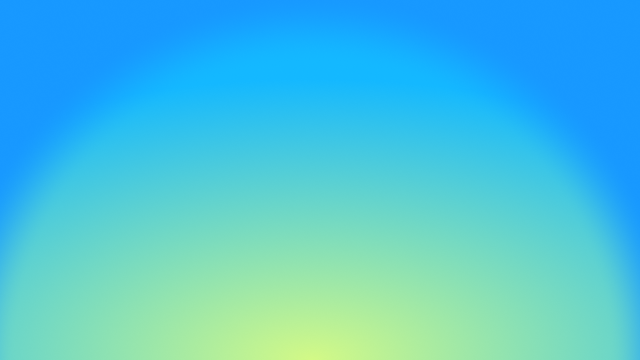
A Shadertoy shader for this background:

```glsl
// Soft lime-to-cyan dome of light rising from the lower edge of a blue sky.

const vec3 SKY_BLUE = vec3(0.092, 0.598, 1.0);
const vec3 DOME_CYAN = vec3(0.078, 0.722, 1.0);
const vec3 CORE_LIME = vec3(0.828, 0.978, 0.525);

// Elliptical falloff: 0 at the core, 1 at the given height and beyond.
float ellipseFalloff(vec2 p, float height, float stretch) {
    return clamp(length(p / vec2(stretch, 1.0)) / height, 0.0, 1.0);
}

// Disc coverage with a wide feathered rim.
float softDisc(vec2 p, float inner, float outer) {
    return 1.0 - smoothstep(inner, outer, length(p));
}

// Sine hash, used for sub-level dither.
float hash(vec2 p) {
    return fract(sin(dot(p, vec2(12.9898, 78.233))) * 43758.5453);
}

void mainImage(out vec4 fragColor, in vec2 fragCoord) {
    // Canvas heights, measured from the core on the lower edge.
    vec2 core = vec2(0.488 * iResolution.x, 0.0);
    vec2 p = (fragCoord - core) / iResolution.y;

    // Wide inner glow.
    vec3 dome = mix(CORE_LIME, DOME_CYAN, ellipseFalloff(p, 0.78, 2.0));

    // Round dome over the sky.
    vec3 color = mix(SKY_BLUE, dome, softDisc(p, 0.825, 1.02));

    // Dither against banding.
    color += (hash(fragCoord) - 0.5) / 255.0;
    fragColor = vec4(color, 1.0);
}
```
